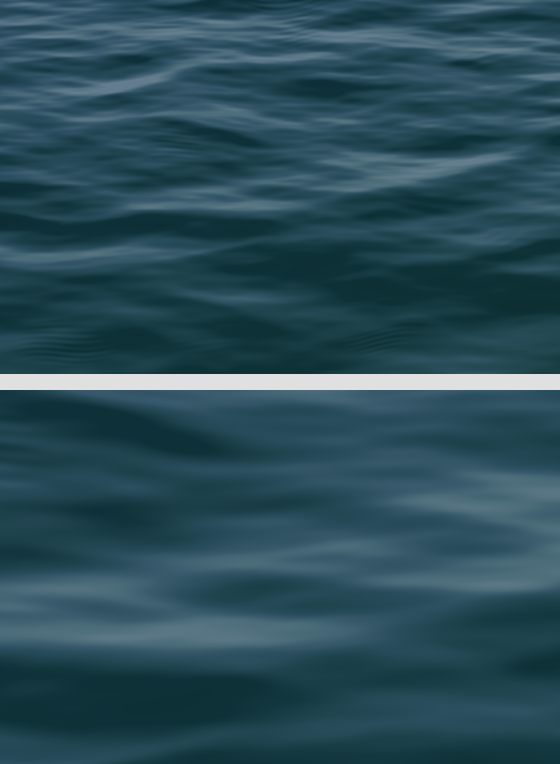
Top, the full canvas; bottom, a detail of the centre.
Give the GLSL for this texture, as a WebGL 1 fragment shader.

```glsl
precision highp float;
// Dark teal open water with soft swells, sharp crests and faint capillary ripples.
uniform vec2 u_resolution;

#define DEEP    vec3(0.055, 0.192, 0.222)
#define TEAL    vec3(0.12, 0.26, 0.30)
#define SLATE   vec3(0.16, 0.30, 0.36)
#define STEEL   vec3(0.22, 0.35, 0.42)
#define HAZE    vec3(0.29, 0.42, 0.47)
#define GLINT   vec3(0.39, 0.49, 0.55)
#define STRETCH 3.3   // crest length over crest spacing
#define CHOP    0.28  // how far crests lean over the troughs behind
#define CONTRAST 1.3
#define SKY     0.18  // overall share of reflected sky
#define RIPPLE  0.22

vec2 gradientAt(vec2 cell) {
  vec3 q = fract(cell.xyx * vec3(0.1031, 0.1030, 0.0973));
  q += dot(q, q.yzx + 33.33);
  float angle = 6.2832 * fract((q.x + q.y) * q.z);
  return vec2(cos(angle), sin(angle));
}

float noise(vec2 p) {
  vec2 i = floor(p), f = p - i;
  vec2 u = f * f * f * (f * (f * 6.0 - 15.0) + 10.0);
  vec2 e = vec2(1.0, 0.0);
  float a = dot(gradientAt(i), f);
  float b = dot(gradientAt(i + e.xy), f - e.xy);
  float c = dot(gradientAt(i + e.yx), f - e.yx);
  float d = dot(gradientAt(i + e.xx), f - e.xx);
  return mix(mix(a, b, u.x), mix(c, d, u.x), u.y);
}

// Two ridged swells carry three smoother layers of wavelets.
float waveHeight(vec2 p, float detail) {
  float sum = 0.0, freq = 2.6, weight = 0.52;
  for (int i = 0; i < 5; i++) {
    float k = float(i);
    vec2 q = vec2(p.x / STRETCH, p.y + 0.12 * sin(k * 2.3 + 0.6) * p.x);
    float n = noise(q * freq + vec2(17.3, 41.7) * (k + 1.0));
    if (i < 2) n = 0.22 - sqrt(n * n + 0.003);
    else n *= detail;
    sum += weight / freq * n;
    freq *= 1.9;
    weight *= i < 2 ? 0.92 : 0.62;
  }
  return sum;
}

// Patches of fine, slightly bent parallel ripples.
float ripples(vec2 uv) {
  float patchMask = smoothstep(0.24, 0.5, noise(uv * vec2(3.2, 6.5) + 63.0));
  float bend = 0.07 * noise(uv * 3.5 + 9.0);
  float phase = (uv.y - 0.12 * uv.x + bend) / 0.016;
  return patchMask * sin(6.2832 * phase);
}

vec3 blendStep(vec3 base, vec3 next, float lo, float hi, float t) {
  return mix(base, next, clamp((t - lo) / (hi - lo), 0.0, 1.0));
}

vec3 waterColour(float t) {
  vec3 c = blendStep(DEEP * 0.88, DEEP, -2.2, -0.9, t);
  c = blendStep(c, TEAL, -0.9, -0.19, t);
  c = blendStep(c, SLATE, -0.19, 0.35, t);
  c = blendStep(c, STEEL, 0.35, 0.84, t);
  c = blendStep(c, HAZE, 0.84, 1.28, t);
  return blendStep(c, GLINT, 1.28, 2.0, t);
}

void main() {
  vec2 uv = gl_FragCoord.xy / u_resolution.y;
  float centre = 0.5 * u_resolution.x / u_resolution.y;

  // Perspective: waves shrink toward the top.
  vec2 ground = vec2((uv.x - centre) * (1.0 + 0.5 * uv.y),
                     uv.y * (1.0 + 0.6 * uv.y));
  ground.y += 0.035 * noise(ground * 1.7 + 5.0);
  float detail = mix(0.5, 1.05, smoothstep(0.0, 0.8, uv.y));

  // Find the surface point whose raised position lands on this pixel.
  vec2 p = ground;
  for (int i = 0; i < 5; i++)
    p.y = ground.y - CHOP * waveHeight(p, detail);

  // Faces leaning toward the viewer are dark, those leaning away show sky.
  vec2 e = vec2(0.0, 0.005);
  float slope = (waveHeight(p + e, detail) - waveHeight(p - e, detail)) / (2.0 * e.y);
  float tone = SKY - CONTRAST * slope;
  tone += mix(-0.55, 0.45, smoothstep(0.0, 1.0, uv.y));
  tone += 0.7 * noise(p * vec2(1.1, 2.4) + 28.0);
  tone += RIPPLE * ripples(uv);

  // Bluer toward the upper left, greener toward the lower right.
  vec3 colour = waterColour(tone);
  float cool = clamp(uv.y - 0.5 - 0.35 * (uv.x - centre), -0.7, 0.7);
  colour += vec3(0.004, -0.003, 0.018) * cool;
  gl_FragColor = vec4(colour, 1.0);
}
```
